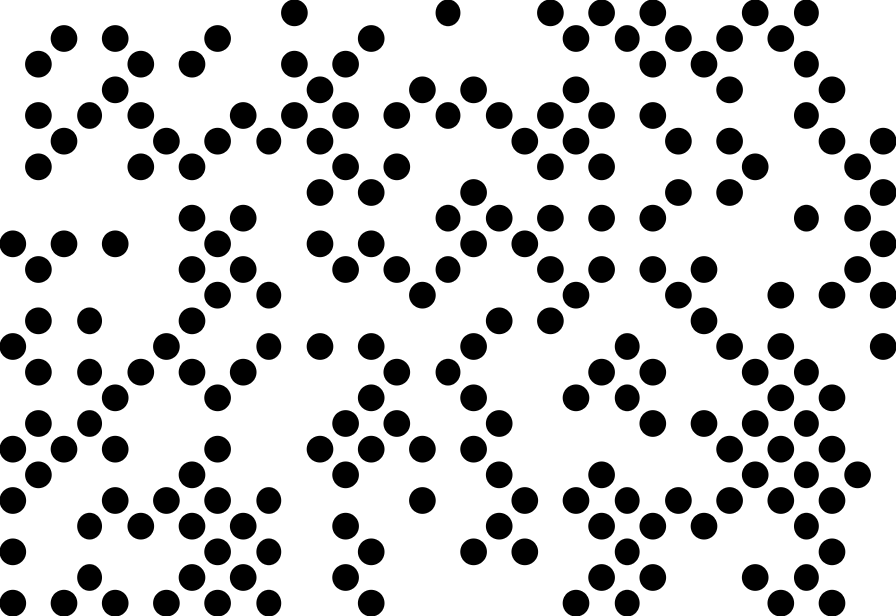
Write a Shadertoy shader that draws this pattern.

```glsl
// Black dots scattered on the even squares of a 35 by 24 checkerboard, on white.
// A sine hash decides which squares hold a dot; neighbouring cells are searched
// because each dot is slightly wider than its cell.

const vec2 GRID = vec2(35.0, 24.0);    // columns, rows
const float DOT_CHANCE = 0.564;        // share of even squares that are filled
const float DOT_RADIUS = 0.52;         // in cells
const float NARROW_RADIUS = 0.485;     // half width in every seventh column
const vec3 PAPER = vec3(1.0);
const vec3 INK = vec3(0.0);

float hash(vec2 p) {
    return fract(sin(dot(p, vec2(127.1, 311.7))) * 43758.5453);
}

bool hasDot(vec2 cell, vec2 grid, float chance) {
    bool inside = all(equal(cell, clamp(cell, vec2(0.0), grid - 1.0)));
    bool evenSquare = mod(cell.x + cell.y, 2.0) < 0.5;
    return inside && evenSquare && hash(cell) < chance;
}

// Half width and half height of the dot in a column
vec2 dotRadii(float column) {
    bool narrow = abs(mod(column, 7.0) - 3.0) < 0.5;
    return vec2(narrow ? NARROW_RADIUS : DOT_RADIUS, DOT_RADIUS);
}

// Approximate signed distance to an ellipse that is nearly round
float ellipseDistance(vec2 p, vec2 radii) {
    return (length(p / radii) - 1.0) * min(radii.x, radii.y);
}

// Signed distance to the nearest dot, in cells
float dotsDistance(vec2 p, vec2 grid, float chance) {
    vec2 home = floor(p);
    float d = 1.0;
    for (int y = -1; y <= 1; y++) {
        for (int x = -1; x <= 1; x++) {
            vec2 cell = home + vec2(x, y);
            if (hasDot(cell, grid, chance)) {
                d = min(d, ellipseDistance(p - cell - 0.5, dotRadii(cell.x)));
            }
        }
    }
    return d;
}

void mainImage(out vec4 fragColor, in vec2 fragCoord) {
    vec2 p = fragCoord / iResolution.xy * GRID;
    float pixel = GRID.y / iResolution.y;

    // Edge smoothed over one pixel
    float d = dotsDistance(p, GRID, DOT_CHANCE);
    float coverage = clamp(0.5 - d / pixel, 0.0, 1.0);
    fragColor = vec4(mix(PAPER, INK, coverage), 1.0);
}
```
